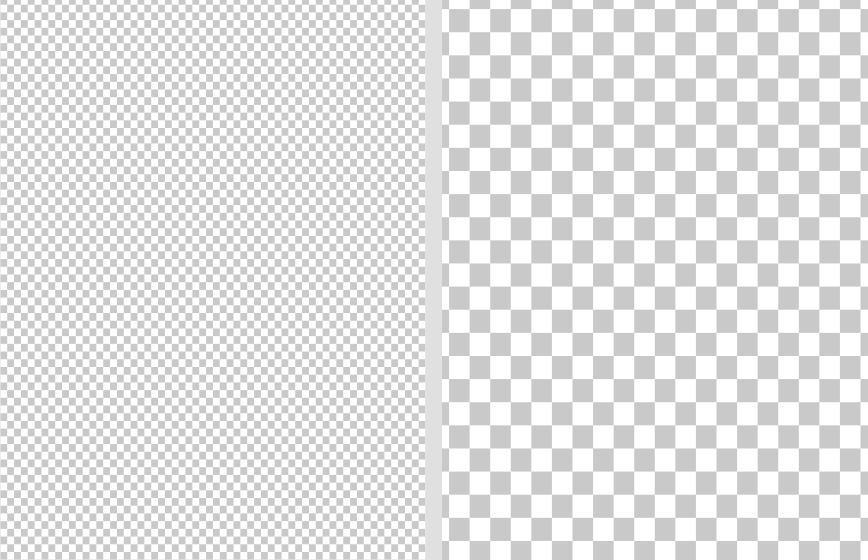
Left, the full canvas; right, a detail of the centre.
A WebGL 1 fragment shader for this pattern:

```glsl
precision highp float;

uniform vec2 u_resolution;

// Smoothed square wave: +1 on even cells, -1 on odd ones
vec2 squareWave(vec2 cell, vec2 pixelSize) {
    vec2 edgeDistance = abs(mod(cell - 0.5, 2.0) - 1.0) - 0.5;
    return clamp(2.0 * edgeDistance / pixelSize, -1.0, 1.0);
}

// Coverage of the dark squares, from 0 to 1
float checkerboard(vec2 cell, vec2 pixelSize) {
    vec2 wave = squareWave(cell, pixelSize);
    return 0.5 + 0.5 * wave.x * wave.y;
}

void main() {
    const vec2 CELL_COUNT = vec2(62.12, 72.65);
    const vec2 CELL_OFFSET = vec2(0.05, 0.04);
    const vec3 WHITE = vec3(1.0);
    const vec3 GREY = vec3(0.79);

    // Cells are slightly taller than wide, with slivers at the borders
    vec2 uv = gl_FragCoord.xy / u_resolution;
    vec2 cell = uv * CELL_COUNT - CELL_OFFSET;
    vec2 pixelSize = CELL_COUNT / u_resolution;

    float coverage = checkerboard(cell, pixelSize);
    gl_FragColor = vec4(mix(WHITE, GREY, coverage), 1.0);
}
```
